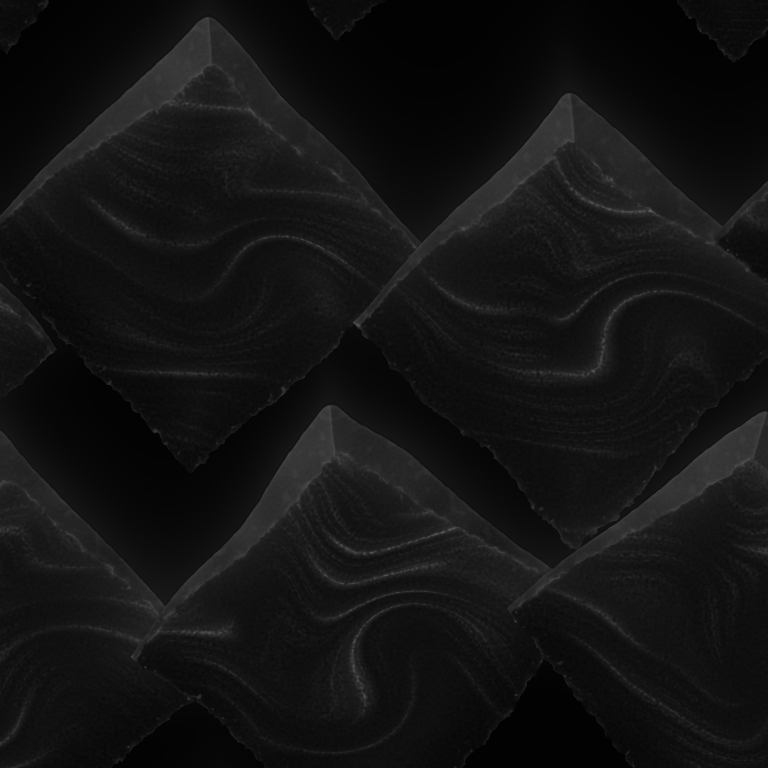
Write a Shadertoy shader that draws this texture.

```glsl
// Dark, staggered slate shingles standing on their corners, drawn back to front.
// Each is a chipped, rotated square with a pale bevel along its two upper sides
// and a face crossed by flowing, grainy fold lines from warped gradient noise.

vec2 hash2(vec2 p) {
    p = vec2(dot(p, vec2(127.1, 311.7)), dot(p, vec2(269.5, 183.3)));
    return 2.0 * fract(sin(p) * 43758.55) - 1.0;
}

float gradientNoise(vec2 p) {
    vec2 i = floor(p), f = fract(p);
    vec2 u = f * f * f * (f * (f * 6.0 - 15.0) + 10.0);
    float low = mix(dot(hash2(i), f),
                    dot(hash2(i + vec2(1, 0)), f - vec2(1, 0)), u.x);
    float high = mix(dot(hash2(i + vec2(0, 1)), f - vec2(0, 1)),
                     dot(hash2(i + 1.0), f - 1.0), u.x);
    return mix(low, high, u.y);
}

mat2 rotation(float angle) {
    float c = cos(angle), s = sin(angle);
    return mat2(c, s, -s, c);
}

float smoothMin(float a, float b, float k) {
    float h = max(k - abs(a - b), 0.0) / k;
    return min(a, b) - 0.25 * h * h * k;
}

// Thin crest at whole phases
float crest(float phase, float sharpness) {
    return exp(-sharpness * abs(fract(phase + 0.5) - 0.5));
}

// Light on the folds of one face
float folds(vec2 p, vec2 seed, float grain) {
    vec2 q = p - vec2(0.06, -0.07) - 0.04 * hash2(seed);
    q *= rotation(1.5 * exp(-70.0 * dot(q, q)) - 0.22);
    q += 0.06 * vec2(gradientNoise(q * 5.0 + seed), gradientNoise(q * 5.0 + seed + 17.0));
    float phase = 15.0 * q.y + 1.8 * gradientNoise(q * vec2(5.0, 8.0) + seed);
    float d = fract(phase);
    float slope = max(exp(-4.0 * d), smoothstep(0.75, 1.0, d));
    float gate = smoothstep(-0.18, 0.3, gradientNoise(q * vec2(5.0, 11.0) + seed + 5.0));
    float fineGate = smoothstep(-0.25, 0.35, gradientNoise(q * 8.0 + seed + 31.0));
    return gate * (0.065 * slope + 0.15 * crest(phase, 26.0) * grain)
         + fineGate * 0.07 * crest(phase * 2.6 + 0.3, 13.0) * grain
         + fineGate * 0.035 * crest(phase * 5.3, 7.0) * grain;
}

// Paints one shingle over the shade behind it
float shingle(float shade, vec2 p, vec2 seed, float pixel) {
    if (dot(p, p) > 0.25) return shade;
    vec2 rnd = hash2(seed + 3.7);
    p *= rotation(0.13 * rnd.x);

    // Distances inward from the upper-left, upper-right and lower sides
    float a = (p.y - p.x) * 0.7071, b = (p.y + p.x) * 0.7071;
    float bend = 0.018 * gradientNoise(p * 6.0 + seed);
    float chips = 0.007 * gradientNoise(p * 28.0 + seed)
                + 0.006 * gradientNoise(p * 75.0) + 0.004 * gradientNoise(p * 160.0);
    float left = 0.213 - a + bend + 0.18 * chips;
    float right = 0.213 - b - bend + 0.18 * chips;
    float upper = smoothMin(left, right, 0.018);
    float lower = min(0.213 + a - bend, 0.213 + b + bend) + chips;
    float inside = min(upper, lower);

    // Halo around the upper corner
    float halo = exp(-24.0 * max(-inside, 0.0)) * smoothstep(-0.15, 0.25, p.y);
    shade += 0.085 * halo * smoothstep(0.004, -0.004, inside);

    // Bevel, broad at the top and tapering along both sides
    float leftWidth = 0.008 + (0.043 + 0.014 * rnd.y) * smoothstep(-0.2, 0.18, b);
    float rightWidth = 0.008 + (0.032 - 0.014 * rnd.y) * smoothstep(-0.22, 0.12, a);
    float inner = smoothMin(left - leftWidth, right - rightWidth, 0.015)
                + 0.6 * chips;
    float grain = 0.75 + 1.5 * gradientNoise(p * 220.0 + seed);
    float leftSide = smoothstep(-0.003, 0.003, right - left);
    float bevel = mix(0.12, 0.175, leftSide) * mix(0.65, 1.2, smoothstep(-0.05, 0.25, p.y));
    bevel += 0.05 * gradientNoise(p * 18.0 + seed) + 0.014 * (grain - 0.75);
    bevel += 0.025 * smoothstep(0.1, 0.4, gradientNoise(p * 70.0));
    bevel += 0.07 * exp(-abs(left - right) * 500.0);

    // Face, sinking into shadow toward its lower sides
    float rim = smoothstep(0.0, 0.1, lower);
    float face = mix(0.034, 0.056, rim) + 0.014 * (grain - 0.75);
    face += 0.07 * exp(-24.0 * max(inner, 0.0)) * smoothstep(-0.15, 0.2, p.y);
    face += folds(p, seed, max(grain, 0.0)) * mix(0.2, 1.0, rim);

    // Bright broken outlines and crumbs
    float surface = mix(bevel, face, smoothstep(-pixel, pixel, inner));
    float broken = clamp(0.5 + 1.8 * gradientNoise(p * 55.0 + seed), 0.0, 1.0);
    surface += 0.13 * exp(-abs(inner) * 480.0) * broken;
    surface += 0.09 * exp(-abs(upper) * 480.0) * (0.5 + 0.5 * broken);
    surface += 0.13 * exp(-abs(lower) * 400.0) * broken;
    float crumbs = smoothstep(0.2, 0.45, gradientNoise(p * 120.0));
    surface += crumbs * (0.13 * exp(-abs(lower - 0.005) * 150.0)
                       + 0.09 * exp(-abs(inner - 0.004) * 130.0));
    return mix(shade, surface, smoothstep(-pixel, pixel, inside));
}

void mainImage(out vec4 fragColor, in vec2 fragCoord) {
    vec2 p = fragCoord / iResolution.y;
    float pixel = 1.0 / iResolution.y;
    float shade = 0.006;

    // Staggered rows, from the back at the top to the front at the bottom
    for (float row = 2.0; row >= -1.0; row--) {
        float odd = mod(row, 2.0);
        for (float column = -1.0; column <= 2.0; column++) {
            vec2 cell = vec2(column, row);
            vec2 center = vec2(0.48 * column + 0.27 * odd, 0.16 + 0.53 * row);
            center.y += mix(0.03, -0.12, odd) * mod(column, 2.0);
            center += 0.015 * hash2(cell);
            shade = shingle(shade, p - center, cell * 7.3 + 40.0, pixel);
        }
    }
    fragColor = vec4(vec3(clamp(shade, 0.0, 0.36)), 1.0);
}
```
